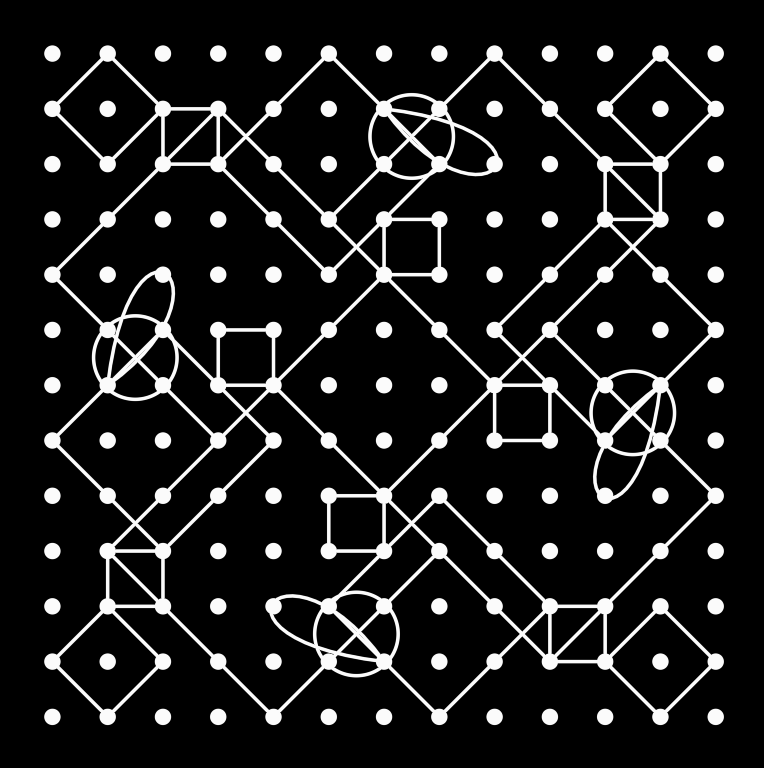
This pattern is drawn by a WebGL 1 fragment shader. Its source:

```glsl
precision highp float;
// White dot lattice threaded by diagonal ribbons, squares, circles and loops in fourfold symmetry.
uniform vec2 u_resolution;

float segment(vec2 p, vec2 a, vec2 b) {
  vec2 pa = p - a, ba = b - a;
  return length(pa - ba * clamp(dot(pa, ba) / dot(ba, ba), 0.0, 1.0));
}

float squareOutline(vec2 p) {
  return abs(max(abs(p.x), abs(p.y)) - 0.5);
}

float diamondOutline(vec2 p, float radius) {
  return abs(abs(p.x) + abs(p.y) - radius) * 0.70711;
}

// Closed cubic curve that leaves and returns to the origin.
float teardrop(vec2 p) {
  float d = 1e3;
  vec2 previous = vec2(0.0);
  for (int i = 1; i <= 28; i++) {
    float t = float(i) / 28.0, s = 1.0 - t;
    vec2 point = 3.0 * t * s * (s * vec2(3.57, 0.42) + t * vec2(1.75, 2.45));
    d = min(d, segment(p, previous, point));
    previous = point;
  }
  return d;
}

// One quarter of the line work, in lattice cells from the centre.
float quarter(vec2 p) {
  float d = diamondOutline(p + 5.0, 1.0);
  d = min(d, squareOutline(p - vec2(-3.5, -4.5)));
  d = min(d, squareOutline(p - vec2(0.5, -2.5)));

  // Diagonal ribbons
  d = min(d, segment(p, vec2(-3, -5), vec2(-6, -2)));
  d = min(d, segment(p, vec2(-3, -5), vec2(0, -2)));
  d = min(d, segment(p, vec2(-3, -4), vec2(-1, -2)));
  d = min(d, segment(p, vec2(-1, -2), vec2(1, -4)));
  d = min(d, segment(p, vec2(-3, -4), vec2(-1, -6)));
  d = min(d, segment(p, vec2(-1, -6), vec2(1, -4)));
  d = min(d, segment(p, vec2(-1, -3), vec2(2, -6)));

  // Circle and its loop
  d = min(d, abs(length(p - vec2(0.5, -4.5)) - 0.755));
  return min(d, teardrop(p - vec2(0, -5)));
}

void main() {
  float cell = 0.07235 * min(u_resolution.x, u_resolution.y);
  vec2 p = (gl_FragCoord.xy - u_resolution * vec2(0.5027, 0.4984)) / cell;
  p.y = -p.y;

  float dots = length(p - clamp(floor(p + 0.5), -6.0, 6.0)) - 0.148;

  float lines = diamondOutline(p, 2.0);
  for (int i = 0; i < 4; i++) {
    lines = min(lines, quarter(p));
    p = vec2(-p.y, p.x);
  }

  float edge = 0.65 / cell;
  float ink = 1.0 - smoothstep(-edge, edge, min(dots, lines - 0.032));
  gl_FragColor = vec4(vec3(0.985 * ink), 1.0);
}
```
